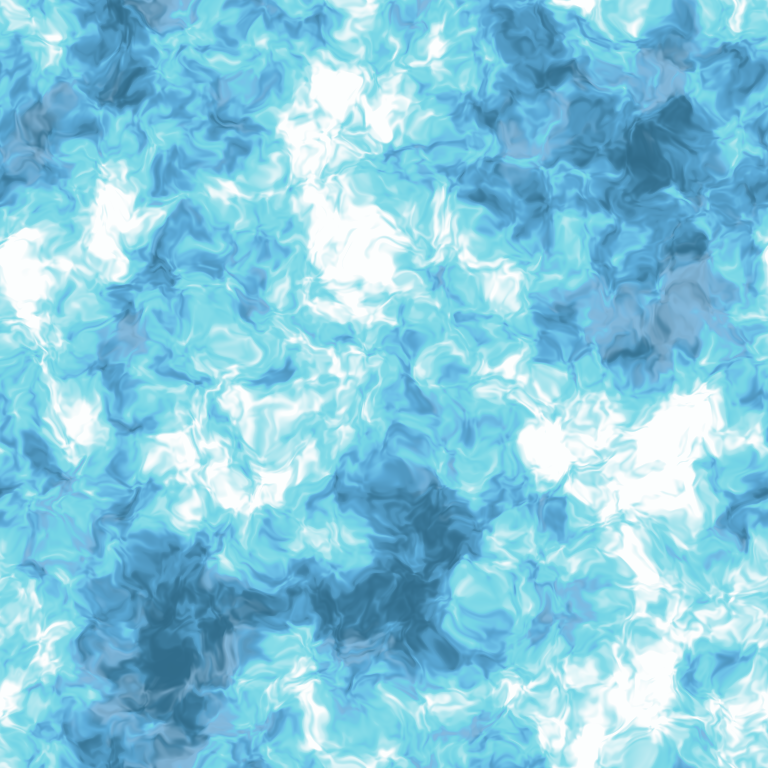
A Shadertoy shader for this texture:

```glsl
// Drifting icy vapour: ragged white patches and wisps over cyan, with smoky blue
// hollows. Wrapping gradient noise is folded by two domain warps, evened out to
// a 0..1 rank and coloured by a ramp; a pale haze is laid over the dark parts.

#define BASE_CELLS 3.0    // noise cells across the canvas for the large patches
#define DETAIL_GAIN 0.78  // strength of each finer octave
#define SWIRL_CELLS 7.0   // cells of the broad warp
#define SWIRL_AMOUNT 0.03
#define CURL_CELLS 19.0   // cells of the fine warp
#define CURL_AMOUNT 0.023
#define SPREAD 0.333      // standard deviation of the vapour noise
#define HAZE_CELLS 6.0
#define HAZE_AMOUNT 0.6
#define HAZE_COLOR vec3(0.63, 0.79, 0.91)

// Random unit gradient for a lattice cell
vec2 cellGradient(vec2 cell, float seed) {
    uvec3 k = uvec3(cell, seed) * uvec3(1597u, 3571u, 7919u);
    uint h = k.x ^ (k.y << 8) ^ (k.z << 16);
    h = (h ^ (h >> 15)) * 73471u + k.y;
    h = (h ^ (h >> 13)) * 91283u + k.x;
    h = (h ^ (h >> 16)) * 53987u;
    float angle = 6.28319 * float((h >> 8) & 65535u) / 65536.0;
    return vec2(cos(angle), sin(angle));
}

// Gradient noise that repeats after a whole number of cells
float gradientNoise(vec2 p, float cells, float seed) {
    vec2 base = floor(p), f = p - base;
    vec2 lo = mod(base, cells), hi = mod(base + 1.0, cells);
    vec2 w = f * f * f * (f * (f * 6.0 - 15.0) + 10.0);
    float a = dot(cellGradient(lo, seed), f);
    float b = dot(cellGradient(vec2(hi.x, lo.y), seed), f - vec2(1, 0));
    float c = dot(cellGradient(vec2(lo.x, hi.y), seed), f - vec2(0, 1));
    float d = dot(cellGradient(hi, seed), f - 1.0);
    return mix(mix(a, b, w.x), mix(c, d, w.x), w.y);
}

// Octave sum; shifting each octave keeps the lattices from lining up
float fbm(vec2 uv, float cells, int octaves, float gain, float seed) {
    float sum = 0.0, amp = 1.0;
    for (int i = 0; i < octaves; i++) {
        vec2 shift = vec2(0.37, 0.71) * float(i);
        sum += amp * gradientNoise((uv + shift) * cells, cells, seed + float(i));
        cells *= 2.0;
        amp *= gain;
    }
    return sum;
}

vec2 warpField(vec2 uv, float cells, float seed) {
    return vec2(fbm(uv, cells, 3, 0.55, seed), fbm(uv, cells, 3, 0.55, seed + 10.0));
}

// Deep blue through cyan to white, over the rank t
vec3 vapourRamp(float t) {
    const int STOPS = 8;
    vec3 colors[STOPS] = vec3[STOPS](
        vec3(0.19, 0.42, 0.54), vec3(0.31, 0.59, 0.75),
        vec3(0.36, 0.67, 0.85), vec3(0.43, 0.76, 0.91),
        vec3(0.45, 0.83, 0.90), vec3(0.52, 0.86, 0.91),
        vec3(0.71, 0.91, 0.94), vec3(0.99, 0.995, 0.995));
    float ranks[STOPS] = float[STOPS](0.0, 0.09, 0.24, 0.37, 0.50, 0.69, 0.84, 0.945);
    vec3 color = colors[0];
    for (int i = 1; i < STOPS; i++) {
        float blend = clamp((t - ranks[i - 1]) / (ranks[i] - ranks[i - 1]), 0.0, 1.0);
        color = mix(color, colors[i], blend);
    }
    return color;
}

void mainImage(out vec4 fragColor, in vec2 fragCoord) {
    vec2 uv = fragCoord / iResolution.xy;

    // Fold the plane: broad swirls first, then fine curls
    vec2 swirled = uv + SWIRL_AMOUNT * warpField(uv, SWIRL_CELLS, 20.0);
    vec2 curled = swirled + CURL_AMOUNT * warpField(swirled, CURL_CELLS, 40.0);

    // A logistic curve turns the bell-shaped noise into an even rank
    float vapour = fbm(curled, BASE_CELLS, 6, DETAIL_GAIN, 60.0);
    float rank = 1.0 / (1.0 + exp(-1.7 * vapour / SPREAD));
    vec3 color = vapourRamp(rank);

    // Pale haze in the blue hollows
    float haze = smoothstep(0.05, 0.6, fbm(curled, HAZE_CELLS, 5, 0.7, 80.0));
    haze *= HAZE_AMOUNT * (1.0 - smoothstep(0.15, 0.5, rank));
    fragColor = vec4(mix(color, HAZE_COLOR, haze), 1.0);
}
```
